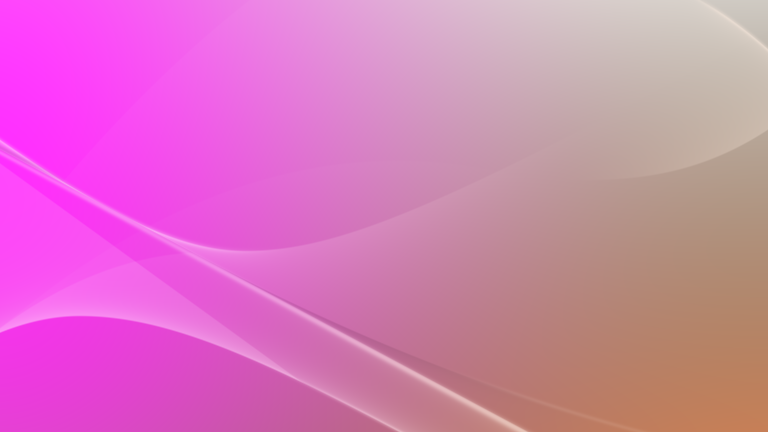
Write a Shadertoy shader that draws this background.

```glsl
// Sweeping translucent veils over a magenta, grey and copper gradient.
// The backdrop is a quadratic blend of nine colours; each veil is a height
// curve with a crisp rim and a light that decays away from it.

// Quadratic blend through three colours at t = 0, 0.5 and 1.
vec3 blend3(vec3 a, vec3 b, vec3 c, float t) {
    return a * (1.0 - t) * (1.0 - 2.0 * t) + b * 4.0 * t * (1.0 - t) + c * t * (2.0 * t - 1.0);
}

// Hyperbolic bow with its turning point at d = 0 and a slope for each side.
float bow(float d, float roundness, float leftSlope, float rightSlope) {
    return (sqrt(d * d + roundness * roundness) - roundness) * (d < 0.0 ? leftSlope : rightSlope);
}

// Antialiased step: 1 where d is positive.
float side(float d) {
    float soft = 1.2 / iResolution.y;
    return smoothstep(-soft, soft, d);
}

// Light that starts at an edge and decays on its positive side.
float veil(float d, float reach) {
    return side(d) * exp(-max(d, 0.0) / reach);
}

// Soft line centred on d = 0.
float strand(float d, float width) {
    return exp(-d * d / (width * width));
}

void mainImage(out vec4 fragColor, in vec2 fragCoord) {
    vec2 uv = fragCoord / iResolution.xy;
    float x = uv.x, y = uv.y;

    // Backdrop gradient, with a steeper change across the centre
    float across = mix(x, smoothstep(0.0, 1.0, x), 0.85);
    vec3 low = blend3(vec3(0.90, 0.25, 0.83), vec3(0.73, 0.41, 0.52), vec3(0.78, 0.50, 0.34), across);
    vec3 middle = blend3(vec3(1.0, 0.17, 0.98), vec3(0.81, 0.48, 0.71), vec3(0.69, 0.58, 0.50), across);
    vec3 high = blend3(vec3(1.0, 0.27, 0.99), vec3(0.88, 0.66, 0.84), vec3(0.84, 0.82, 0.79), across);
    vec3 color = blend3(low, middle, high, y);

    // Signed heights above the main curves
    float valley = y - 0.419 - bow(x - 0.32, 0.2, 1.45, 1.0);
    float diagonal = y - 0.653 + 0.95 * x;
    float opening = max(x - 0.25, 0.0);
    float fold = diagonal - 0.41 * opening * opening;
    float hill = y - 0.2685 + bow(x - 0.104, 0.22, 1.65, 1.07);
    float ray = y - 0.622 + 1.29 * x;
    float belowDiagonal = side(-diagonal);
    vec3 paleLight = mix(vec3(1.0, 0.78, 0.98), vec3(1.0, 0.93, 0.88), smoothstep(0.2, 0.7, x));

    // Faint wide sheets
    float light = 0.045 * veil(0.40 + 2.3 * x - 1.4 * x * x - y, 0.3) * side(valley);
    light += 0.03 * veil(0.24 + 1.5 * x - 1.45 * x * x - y, 0.15) * smoothstep(0.75, 0.4, x);
    light += 0.09 * veil(0.24 + 1.3 * x - 2.4 * x * x - y, 0.12) * side(hill) * belowDiagonal;

    // Veil hanging under the valley curve
    float valleyFade = smoothstep(0.85, 0.3, x);
    light += side(fold) * valleyFade * (0.22 * veil(-valley, 0.15)
           + 0.25 * veil(-valley, 0.025) * smoothstep(0.42, 0.25, x));
    light += 0.28 * strand(valley, 0.006) * smoothstep(0.38, 0.2, x);

    // Sheet left of the ray, and the glow rising from the hill
    light += 0.17 * side(-ray) * side(hill) * belowDiagonal;
    light += belowDiagonal * (0.26 * veil(hill, 0.028) + 0.13 * veil(hill, 0.10));
    light += 0.25 * strand(hill, 0.005) * smoothstep(0.25, 0.5, x);

    // Bulging sheet at the upper right
    float bulgeFade = smoothstep(0.72, 1.0, x);
    float bulgeBase = y - 0.583 - 3.74 * pow(max(x - 0.75, 0.0), 2.5);
    float corner = x - 0.911;
    float bulgeTop = 1.0 - corner - 3.2 * corner * corner - y;
    float inside = side(bulgeTop);
    light += inside * bulgeFade * 0.28 * veil(bulgeBase, 0.16);
    light += (0.22 * veil(bulgeTop, 0.03) + 0.3 * strand(bulgeTop, 0.006)) * smoothstep(0.88, 0.95, x);
    color *= 1.0 - 0.035 * (1.0 - inside) * side(corner);

    color = mix(color, paleLight, clamp(light, 0.0, 1.0));

    // Shadowed fold, then the bright diagonal strands
    float foldShade = side(diagonal) * veil(-fold, 0.025) * smoothstep(0.8, 0.45, x);
    color *= 1.0 - 0.09 * foldShade;
    color *= 1.0 - 0.10 * strand(diagonal - 0.006, 0.006) * smoothstep(0.13, 0.0, x);
    float bright = 0.38 * strand(diagonal + 0.006, 0.006 + 0.005 * x);
    bright += 0.26 * veil(-diagonal, 0.022) * smoothstep(0.1, 0.6, x);
    bright += 0.10 * strand(fold, 0.005) * smoothstep(0.55, 0.72, x);
    color = mix(color, paleLight, clamp(bright, 0.0, 1.0));

    fragColor = vec4(clamp(color, 0.0, 1.0), 1.0);
}
```
